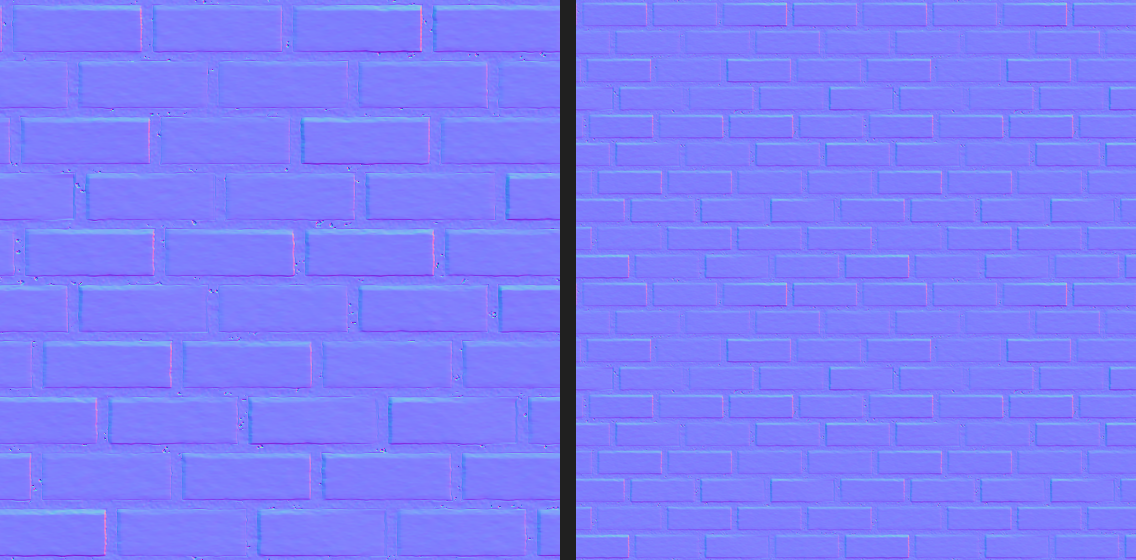
Left, the tile; right, the same tile 2 across and 2 down.
Give the GLSL for this texture map, as a three.js fragment shader.

```glsl
// Tangent-space normal map of a painted brick wall: ten shifted courses of four bricks.
varying vec2 vUv;

float hash(vec2 p) {
  return fract(sin(dot(p, vec2(127.1, 311.7))) * 43758.5453);
}

// Wrapping cellular noise: x = distance to the nearest point, y = that point's random value,
// z = smooth sum of soft random bumps and dents around all points
vec3 cellular(vec2 uv, vec2 count) {
  vec2 p = uv * count;
  vec2 base = floor(p);
  vec3 result = vec3(9.0, 0.0, 0.0);
  for (int j = -1; j <= 1; j++) {
    for (int i = -1; i <= 1; i++) {
      vec2 cell = base + vec2(float(i), float(j));
      vec2 id = mod(cell, count);
      vec2 point = cell + 0.1 + 0.8 * vec2(hash(id), hash(id + 37.0));
      float value = hash(id + 71.0);
      float d = distance(p, point);
      if (d < result.x) result.xy = vec2(d, value);
      result.z += (value - 0.5) * exp(-4.0 * d * d);
    }
  }
  return result;
}

// Sideways shift of a course, in brick lengths; courses count from the top
float courseShift(float course) {
  float odd = mod(course, 2.0);
  vec4 passed = step(vec4(1.0, 2.0, 3.0, 4.0), vec4(floor(course * 0.5)));
  vec4 jumps = mix(vec4(0.057, 0.031, 0.125, -0.005), vec4(0.052, -0.052, 0.213, 0.063), odd);
  return mix(0.094, 0.5625, odd) + dot(passed, jumps);
}

// Wall relief; lengths are in 1/768 of the canvas
float wallHeight(vec2 uv) {
  vec3 chips = cellular(uv, vec2(48.0, 90.0));
  vec3 grain = cellular(uv, vec2(110.0, 230.0));
  vec3 grit = cellular(uv, vec2(190.0));

  // Brick cell and position inside it
  vec2 grid = uv * vec2(4.0, 10.0);
  float course = mod(9.0 - floor(grid.y), 10.0);
  grid.x += 0.039 - courseShift(course);
  vec2 id = vec2(mod(floor(grid.x), 4.0), course);
  vec2 pos = fract(grid) * vec2(192.0, 76.8) - vec2(7.5, 5.8);

  // Slightly ragged distances to the four edges
  float ragged = 1.8 * chips.z + 0.9 * grain.z;
  vec2 low = pos + ragged;
  vec2 high = vec2(177.0, 64.0) - pos + ragged;
  float inset = min(min(low.x, low.y), min(high.x, high.y));

  // Rounded top and left, sharper bottom and right
  float brick = smoothstep(-1.0, 6.0, low.x) * smoothstep(-1.0, 2.0, low.y)
    * smoothstep(-0.5, 2.8, high.x) * smoothstep(-1.0, 8.0, high.y);

  // Each brick leans differently, so its edges stand proud or sink
  vec2 along = clamp(pos / vec2(177.0, 64.0), 0.0, 1.0);
  float leftEnd = mix(-0.2, 2.6, hash(id + 3.0));
  float rightEnd = mix(-0.7, 3.6, hash(id + 11.0));
  float face = mix(leftEnd, rightEnd, along.x) + 0.2;
  face *= mix(mix(0.1, 0.7, hash(id + 31.0)), mix(0.6, 1.2, hash(id + 41.0)), along.y);
  float facet = step(0.6, hash(id + 23.0)) * max(0.0, pos.x + pos.y * 0.9 - 110.0);
  face -= 0.012 * facet;

  // Broad soft swell from the hollow joints onto the bricks
  float swell = 0.7 * smoothstep(-6.0, 9.0, min(low.x, high.x))
    * smoothstep(-6.0, 9.0, min(low.y, high.y));

  // Thin broken crease where brick meets mortar
  float crease = 0.4 * exp(-inset * inset) * smoothstep(-0.4, 0.4, chips.z);

  // Faint brushed grain over everything
  float brushed = 0.38 * chips.z + 0.13 * grain.z;

  // Fine grit and sparse clusters of irregular pits in the joints
  float cluster = step(0.87, chips.y) * (1.0 - smoothstep(0.3, 0.65, chips.x));
  float pit = cluster * (1.0 - smoothstep(-0.4, -0.05, grit.z));
  float mortar = 0.32 * grit.z + 0.25 * chips.z - 1.5 * pit;
  float joint = 1.0 - smoothstep(-2.0, 1.0, inset);

  return brick * face + swell - crease + brushed + joint * mortar;
}

void main() {
  float stepSize = 0.001;
  float here = wallHeight(vUv);
  vec2 slope = vec2(wallHeight(vUv + vec2(stepSize, 0.0)) - here,
                    wallHeight(vUv + vec2(0.0, stepSize)) - here) / (stepSize * 768.0);
  vec3 normal = normalize(vec3(-slope, 1.0));
  gl_FragColor = vec4((normal * 0.5 + 0.5) * vec3(1.0, 1.0, 0.992), 1.0);
}
```
